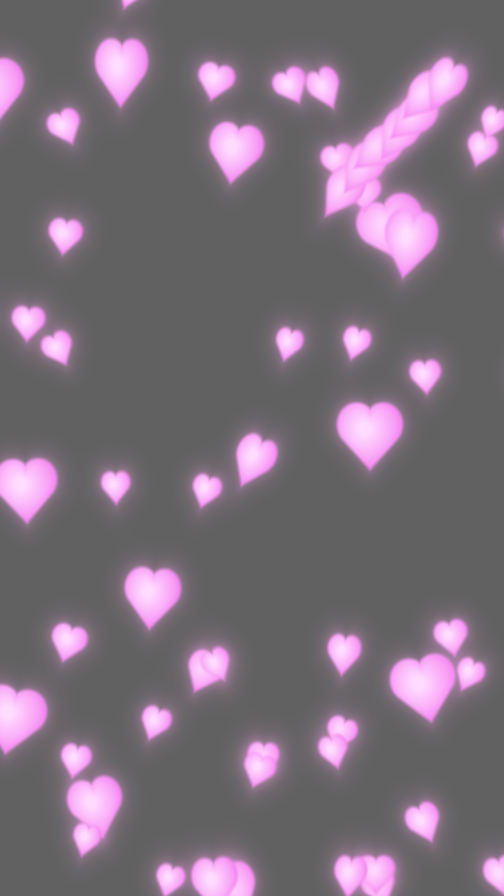
Give the GLSL for this pattern, as a WebGL 1 fragment shader.

```glsl
precision highp float;
// Glossy pink hearts with soft halos scattered over flat grey.
// Each heart is a tilted, squeezed distance field placed by a hashed
// low-discrepancy sequence; the last few line up as a slanted streak.

uniform vec2 u_resolution;

const int HEARTS = 60;
const float STREAK_START = 53.0;

vec3 hash3(float n) {
  vec3 h = fract(n * vec3(0.1031, 0.1030, 0.0973));
  h += dot(h, h.yzx + 33.33);
  return fract((h.xxy + h.yzz) * h.zyx);
}

// Distance to a heart with its tip at the origin and its top near y = 1.1
float heartDistance(vec2 p) {
  p.x = abs(p.x);
  if (p.x + p.y > 1.0) return length(p - vec2(0.25, 0.75)) - 0.3536;
  vec2 toNotch = p - vec2(0.0, 1.0);
  vec2 toSide = p - 0.5 * max(p.x + p.y, 0.0);
  return sqrt(min(dot(toNotch, toNotch), dot(toSide, toSide))) * sign(p.x - p.y);
}

// Evenly spread position with some jitter, slightly past the borders
vec2 scatter(float id, float aspect) {
  vec2 even = fract(id * vec2(0.7549, 0.5698) + 0.5);
  vec2 spot = even + (hash3(id + 71.0).xy - 0.5) * vec2(0.16, 0.09);
  return (spot * 1.04 - 0.02) * vec2(aspect, 1.0);
}

// Satin shading: pale at the upper left, saturated towards the rim
vec3 heartColor(vec2 q, float d) {
  float light = 1.0 - 1.5 * length(q - vec2(-0.1, 0.68)) + clamp(-d, 0.0, 0.15);
  light -= 0.25 * exp(-12.0 * abs(q.x)) * smoothstep(0.7, 1.0, q.y);
  return mix(vec3(0.96, 0.52, 0.95), vec3(1.0, 0.86, 1.0), clamp(light, 0.0, 1.0));
}

void main() {
  vec2 p = gl_FragCoord.xy / u_resolution.y;
  float aspect = u_resolution.x / u_resolution.y;
  vec3 color = vec3(0.38);

  for (int i = 0; i < HEARTS; i++) {
    float id = float(i);
    vec3 h = hash3(id + 5.0);
    vec3 k = hash3(id + 133.0);

    // Some hearts huddle next to the previous one
    float paired = step(0.75, h.x);
    vec2 center = scatter(id - paired, aspect) + paired * (k.xy - 0.5) * 0.08;
    float size = id < 15.0 ? mix(0.052, 0.068, h.y) : mix(0.033, 0.042, h.y * h.y);
    float squeeze = mix(0.62, 0.92, sqrt(h.z));
    float tilt = (k.z - 0.5) * 0.9;

    // Slanted streak of overlapping hearts
    if (id >= STREAK_START) {
      float along = (id - STREAK_START) / 6.0;
      center = vec2(0.68 * aspect, 0.79) + along * vec2(0.11, 0.115);
      center += (h.xy - 0.5) * 0.012;
      size = 0.054;
      squeeze = 0.62;
      tilt = -0.65 + (k.x - 0.5) * 0.5;
    }

    // Into the heart's own frame
    float c = cos(tilt), s = sin(tilt);
    vec2 r = p - center;
    vec2 q = vec2(c * r.x + s * r.y, c * r.y - s * r.x) / size;
    q = vec2(q.x / squeeze, q.y + 0.55);
    float unitDistance = heartDistance(q) - 0.03;
    float d = unitDistance * size * mix(squeeze, 1.0, 0.4);

    // Halo, then the soft-edged body
    float halo = 0.3 * exp(-max(d, 0.0) / 0.008);
    float cover = 1.0 - smoothstep(-0.0035, 0.002, d);
    color = mix(color, vec3(1.0, 0.65, 0.95), halo);
    color = mix(color, heartColor(q, unitDistance), cover);
  }

  gl_FragColor = vec4(color, 1.0);
}
```
